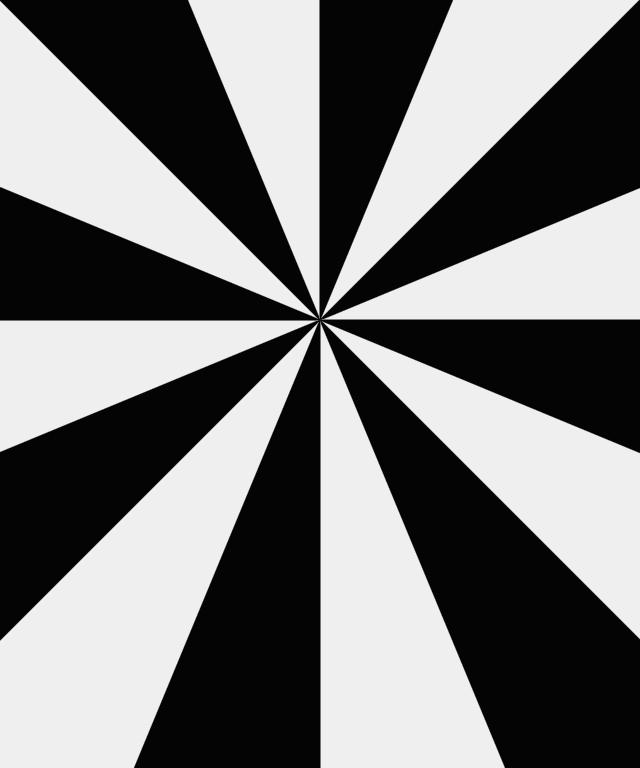
Write a Shadertoy shader that draws this background.

```glsl
// Sunburst of sixteen equal wedges, alternately light and dark, around a point
// above the middle. Folding the polar angle into one light/dark pair gives the
// distance to the nearest ray edge, which is then smoothed over about a pixel.

const float PI = 3.14159265;

// Signed distance to the nearest ray edge: positive inside light wedges.
float rayDistance(vec2 p) {
    float angle = atan(p.y, p.x);
    float fromAxis = abs(mod(angle + PI / 16.0, PI / 4.0) - PI / 8.0);
    return length(p) * sin(PI / 16.0 - fromAxis);
}

void mainImage(out vec4 fragColor, in vec2 fragCoord) {
    // Centre of the burst, in units of the canvas width
    vec2 p = (fragCoord - vec2(0.5, 0.5833) * iResolution.xy) / iResolution.x;

    // Dark wedges carry a thin outline that closes the hub
    float edge = rayDistance(p) - 0.0008;
    float pixel = 1.0 / iResolution.x;
    float light = clamp(edge / (1.2 * pixel) + 0.5, 0.0, 1.0);

    vec3 darkColor = vec3(0.016);
    vec3 lightColor = vec3(0.938);
    fragColor = vec4(mix(darkColor, lightColor, light), 1.0);
}
```
